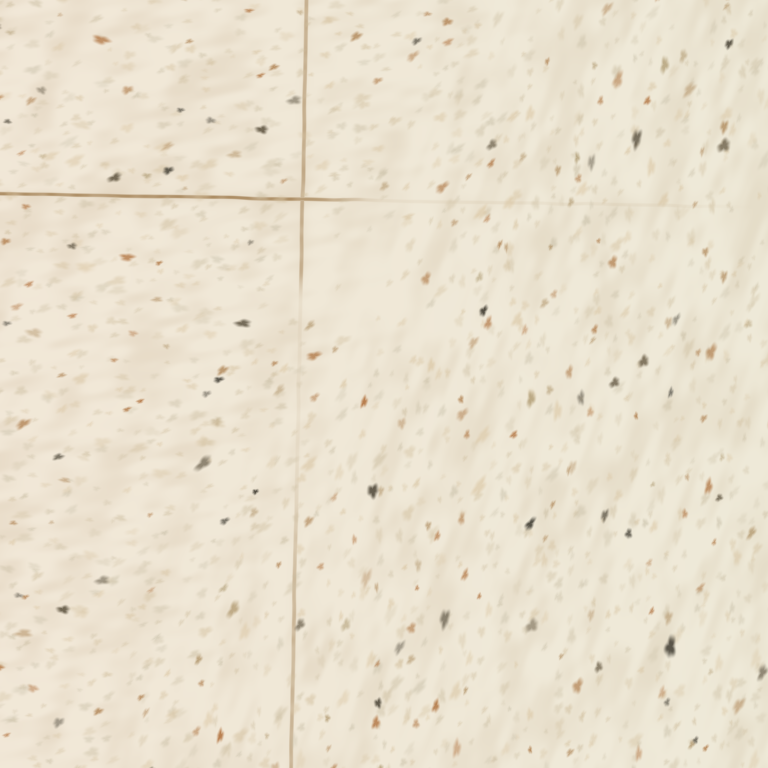
This texture is drawn by a Shadertoy shader. Its source:

```glsl
// Cream speckled floor tiles: two worn joints cross between four tiles.
// Jittered cells scatter pale, rusty and dark flecks whose long axes follow
// a grain that turns from level to steep; stretched noise mottles the ground.

const vec3 CREAM = vec3(0.940, 0.912, 0.850);
const vec3 SAND = vec3(0.895, 0.852, 0.775);
const vec3 PALE_GREY = vec3(0.77, 0.74, 0.65);
const vec3 PALE_TAN = vec3(0.85, 0.76, 0.61);
const vec3 RUST = vec3(0.67, 0.39, 0.17);
const vec3 OLIVE = vec3(0.68, 0.61, 0.45);
const vec3 CHARCOAL = vec3(0.19, 0.19, 0.17);
const vec3 UMBER = vec3(0.43, 0.38, 0.29);
const vec3 JOINT = vec3(0.68, 0.56, 0.40);

float hash(vec2 p) {
    return fract(sin(dot(p, vec2(127.1, 311.7))) * 43758.5);
}

float valueNoise(vec2 p) {
    vec2 cell = floor(p), f = fract(p);
    f = f * f * (3.0 - 2.0 * f);
    float low = mix(hash(cell), hash(cell + vec2(1, 0)), f.x);
    float high = mix(hash(cell + vec2(0, 1)), hash(cell + vec2(1, 1)), f.x);
    return mix(low, high, f.y);
}

mat2 rotation(float angle) {
    float c = cos(angle), s = sin(angle);
    return mat2(c, -s, s, c);
}

// 0 where the grain lies level, 1 where it stands steep
float grainTurn(vec2 p) {
    return smoothstep(0.42, 0.76, 0.9 * p.x + 0.45 * (1.0 - p.y));
}

float grainAngle(vec2 p) {
    return mix(0.2, 1.22, grainTurn(p));
}

// Signed distance, roughly, to a lumpy ellipse
float chipDistance(vec2 p, vec2 radii, float seed) {
    vec2 q = p / radii;
    float around = atan(q.y, q.x);
    float lumps = 0.16 * sin(3.0 * around + 6.3 * seed)
                + 0.10 * sin(5.0 * around + 17.0 * seed);
    return (length(q) - 1.0 - lumps) * radii.y;
}

// Paints one layer of scattered flecks over the ground
vec3 addFlecks(vec3 ground, vec2 p, float cells, float density, float size,
               vec3 colorA, vec3 colorB, float opacity, float seed, float pixel) {
    vec2 home = floor(p * cells);
    for (int j = -1; j <= 1; j++)
    for (int i = -1; i <= 1; i++) {
        vec2 cell = home + vec2(i, j);
        vec2 key = cell + seed;
        vec2 center = (cell + vec2(hash(key + 0.3), hash(key + 5.7))) / cells;
        // A smooth worn patch holds fewer flecks
        float worn = 1.0 - smoothstep(0.04, 0.15, distance(center, vec2(0.46, 0.62)));
        if (hash(key + 9.1) > density * (1.0 - 0.8 * worn)) continue;

        float pick = hash(key + 13.9);
        float scale = size * mix(0.5, 1.25, pow(hash(key + 21.3), 1.6));
        vec2 radii = scale * vec2(mix(1.1, 1.9, hash(key + 27.7)), 0.85);
        float angle = grainAngle(center) + 0.8 * (hash(key + 33.1) - 0.5);
        float d = chipDistance(rotation(angle) * (p - center), radii, pick);
        float softness = 0.3 * scale + pixel;
        float cover = 1.0 - smoothstep(-softness, softness, d);
        cover *= opacity * mix(0.45, 1.0, hash(key + 41.9));
        ground = mix(ground, mix(colorA, colorB, pick), cover);
    }
    return ground;
}

// Noise drawn out along the grain
float streaks(vec2 p, float scale) {
    float level = valueNoise(rotation(0.2) * p * vec2(scale, scale) * 1.0 * vec2(1.0));
    level = valueNoise((rotation(0.2) * p) * scale * vec2(0.45, 1.3));
    float steep = valueNoise((rotation(1.22) * p) * scale * vec2(0.45, 1.3) + 37.0);
    return mix(level, steep, grainTurn(p));
}

float jointLine(float offset, float halfWidth, float pixel) {
    return 1.0 - smoothstep(halfWidth - pixel, halfWidth + pixel, abs(offset));
}

// Joint strength at a point, broken and faded by wear
float joints(vec2 p, float pixel) {
    float wobble = 0.0016 * (valueNoise(p * 30.0) - 0.5);
    float upright = p.x - 0.379 - 0.02 * p.y + wobble;
    float level = p.y - 0.748 + 0.018 * p.x + wobble;
    float uprightWear = 0.10 + 0.55 * smoothstep(0.61, 0.65, p.y)
                      + 0.45 * (1.0 - smoothstep(0.22, 0.42, p.y));
    float levelWear = 0.10 + 0.85 * (1.0 - smoothstep(0.40, 0.50, p.x));
    levelWear *= 1.0 - smoothstep(0.85, 1.0, p.x);
    float grit = mix(0.7, 1.0, valueNoise(p * 90.0));
    float line = max(jointLine(upright, 0.0024, pixel) * uprightWear,
                     jointLine(level, 0.0021, pixel) * levelWear);
    float halo = max(exp(-abs(upright) * 180.0) * uprightWear,
                     exp(-abs(level) * 180.0) * levelWear);
    return line * grit + 0.10 * halo;
}

void mainImage(out vec4 fragColor, in vec2 fragCoord) {
    vec2 p = fragCoord / iResolution.xy;
    float pixel = 1.0 / iResolution.y;

    // Mottled ground, rosier on the left and greener on the right
    float mottle = 0.55 * streaks(p, 60.0) + 0.45 * streaks(p + 3.1, 24.0);
    vec3 color = mix(CREAM, SAND, 0.8 * smoothstep(0.3, 0.95, mottle));
    color += mix(vec3(0.006, -0.004, -0.006), vec3(-0.006, 0.002, -0.004), p.x);

    // Joints, then flecks from faint to dark
    color = mix(color, JOINT, joints(p, pixel));
    color = addFlecks(color, p, 44.0, 0.60, 0.0046, PALE_GREY, PALE_TAN, 0.45, 11.0, pixel);
    color = addFlecks(color, p, 31.0, 0.45, 0.0052, PALE_TAN, PALE_GREY, 0.55, 67.0, pixel);
    color = addFlecks(color, p, 23.0, 0.32, 0.0046, RUST, OLIVE, 0.80, 131.0, pixel);
    color = addFlecks(color, p, 16.0, 0.22, 0.0056, CHARCOAL, UMBER, 0.95, 211.0, pixel);
    fragColor = vec4(color, 1.0);
}
```
